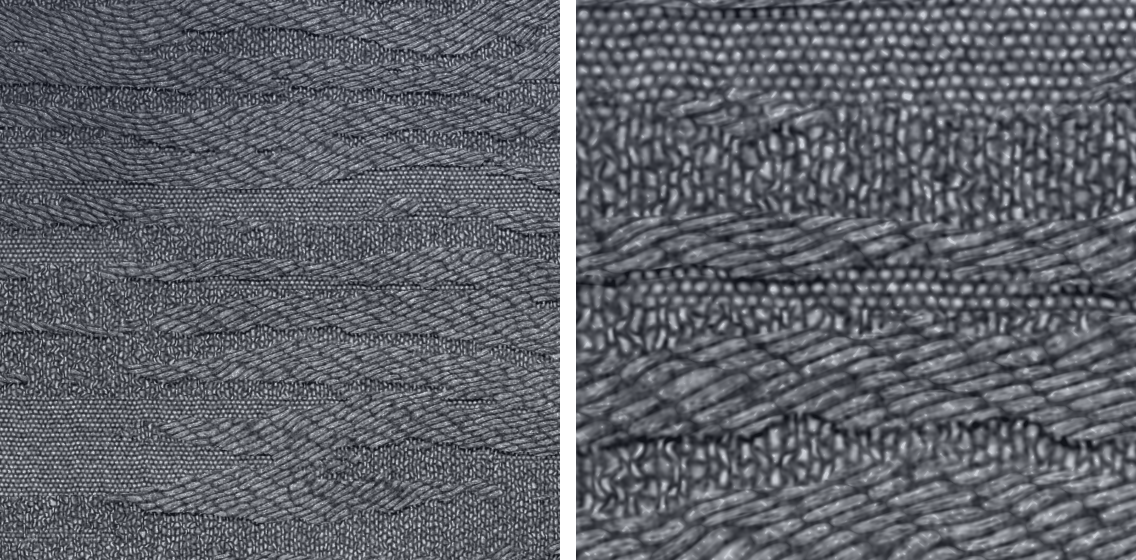
Left: the whole. Right: its middle third, enlarged.
Give the GLSL for this texture, as a WebGL 1 fragment shader.

```glsl
precision highp float;
// Grey jacquard cloth: thin, tapering bands of slanted twill over a grainy
// ribbed ground, crossed by straight strips of small beads. Waves and stretched
// noise pick the weave; each weave is a staggered lattice of rounded stitches.

uniform vec2 u_resolution;

#define TWILL_SIZE vec2(0.034, 0.0112)
#define RIB_SIZE vec2(0.0076, 0.0125)
#define BEAD_SIZE vec2(0.0088, 0.0082)
#define TWILL_SLOPE 0.40
#define BAND_COUNT 10.5
#define TWILL_LEVEL 0.49
#define BEAD_LEVEL 0.56
#define SHADOW_DEPTH 0.32
#define GRAIN 0.40
#define CONTRAST 0.80
#define DARK vec3(0.068, 0.077, 0.102)
#define LIGHT vec3(0.70, 0.713, 0.738)

float hash(vec2 p) {
  return fract(sin(dot(p, vec2(127.1, 311.7))) * 43758.5453);
}

float noise(vec2 p) {
  vec2 i = floor(p);
  vec2 f = fract(p);
  f = f * f * (3.0 - 2.0 * f);
  return mix(mix(hash(i), hash(i + vec2(1.0, 0.0)), f.x),
             mix(hash(i + vec2(0.0, 1.0)), hash(i + 1.0), f.x), f.y);
}

// Falls from 1 inside a stitch to 0 at its rim.
float rounded(float inner, float d) {
  return 1.0 - smoothstep(inner, 1.0, d);
}

// Slow rise and fall shared by the bands and their strands.
float sway(vec2 p) {
  return 0.085 * (noise(p * vec2(2.6, 3.2) + 7.0) - 0.5)
       + 0.010 * sin(p.x * 11.0 + p.y * 13.0);
}

// Coverage of the straight bead strips.
float beadMask(vec2 p) {
  float field = noise(p * vec2(1.5, 22.0) + 41.0)
              + 0.12 * (noise(p * 90.0) - 0.5);
  return smoothstep(BEAD_LEVEL - 0.04, BEAD_LEVEL + 0.04, field);
}

// Coverage of the raised twill bands: waves in height, swollen or pinched.
float twillMask(vec2 p) {
  float wave = sin(6.2832 * BAND_COUNT * (p.y + sway(p)));
  float field = 0.5 + 0.24 * wave
              + 0.85 * (noise(p * vec2(2.7, 9.0) + 3.7) - 0.5)
              + 0.30 * (noise(p * vec2(30.0, 55.0)) - 0.5)
              - 0.16 * beadMask(p);
  return smoothstep(TWILL_LEVEL - 0.04, TWILL_LEVEL + 0.04, field);
}

// Plump strands, falling at the left and rising towards the right.
float twill(vec2 p) {
  float bend = p.x - 0.24;
  float lift = TWILL_SLOPE * sqrt(bend * bend + 0.003);
  float wobble = 0.009 * noise(p * vec2(26.0, 40.0));
  float across = (p.y - lift + 0.6 * sway(p) + wobble) / TWILL_SIZE.y;
  float row = floor(across);
  vec2 d = vec2(0.0, 2.0 * fract(across) - 1.0);
  float along = p.x / TWILL_SIZE.x + row * 0.37 + 0.25 * hash(vec2(row, 5.0));
  along += 0.11 * d.y + 0.45 * noise(p * vec2(34.0, 70.0) + 11.0);
  vec2 cell = vec2(floor(along), row);
  d.x = 2.0 * fract(along) - 1.0;
  float body = rounded(0.08, d.y * d.y + 0.75 * d.x * d.x * d.x * d.x);
  float fibre = noise(vec2(along * 8.0, across * 5.5)) - 0.5;
  return 0.18 + body * (0.42 + 0.18 * hash(cell) + 0.20 * d.y + 0.50 * fibre);
}

// Short upright stitches in columns, loose at the left.
float rib(vec2 p) {
  float loose = mix(0.008, 0.0055, smoothstep(0.2, 0.6, p.x));
  p += loose * (vec2(noise(p * 100.0), noise(p * 100.0 + 31.0)) - 0.5);
  vec2 q = p / RIB_SIZE;
  float column = floor(q.x);
  q.y += 0.5 * mod(column, 2.0) + 0.45 * hash(vec2(column, 2.0));
  vec2 d = abs(2.0 * fract(q) - 1.0);
  float body = rounded(0.05, d.x) * rounded(0.25, d.y);
  return 0.21 + body * (0.46 + 0.52 * hash(floor(q)));
}

// Round beads set in brick fashion.
float beads(vec2 p) {
  vec2 q = p / BEAD_SIZE;
  q.y += 0.4 * noise(p * vec2(50.0, 8.0));
  q.x += 0.5 * mod(floor(q.y), 2.0) + 0.4 * noise(p * 70.0);
  vec2 d = 2.0 * fract(q) - 1.0;
  float body = rounded(0.05, length(d * vec2(0.86, 0.92)));
  return 0.22 + body * (0.62 + 0.42 * hash(floor(q) + 9.0) + 0.18 * d.y);
}

void main() {
  vec2 p = gl_FragCoord.xy / min(u_resolution.x, u_resolution.y);

  // Choose the weave
  float raised = twillMask(p);
  float ground = mix(rib(p), beads(p), beadMask(p));
  float tone = mix(ground, twill(p), raised);

  // Broken shadow under each band and a faint light along its top
  float below = max(twillMask(p + vec2(0.0, 0.006)) - raised, 0.0);
  float above = max(raised - twillMask(p + vec2(0.0, 0.005)), 0.0);
  float broken = smoothstep(0.15, 0.7, noise(p * vec2(16.0, 24.0) + 5.0));
  tone += 0.06 * above - SHADOW_DEPTH * below * mix(0.3, 1.0, broken);
  tone = 0.44 + CONTRAST * (tone - 0.44);

  // Yarn grain in two sizes, with sparse glints
  float coarse = noise(p * 210.0);
  float fine = noise(mat2(0.8, 0.6, -0.6, 0.8) * p * 380.0 + 17.0);
  tone += GRAIN * (0.6 * coarse + 0.6 * fine - 0.6);
  tone += 0.22 * smoothstep(0.72, 1.0, fine) * smoothstep(0.45, 0.7, tone);

  // Soft patches and a dim upper left
  tone += 0.09 * (noise(p * vec2(5.0, 13.0) + 13.0) - 0.5);
  float dim = 1.0 - smoothstep(0.0, 0.8, length(p - vec2(0.0, 0.95)));
  tone = clamp(tone * (1.02 - 0.25 * dim) + 0.02, 0.0, 1.15);

  // Bluer above, neutral below
  vec3 color = mix(DARK, LIGHT, tone);
  color += vec3(-0.004, -0.002, 0.010) * smoothstep(0.3, 0.9, p.y);
  gl_FragColor = vec4(color, 1.0);
}
```
